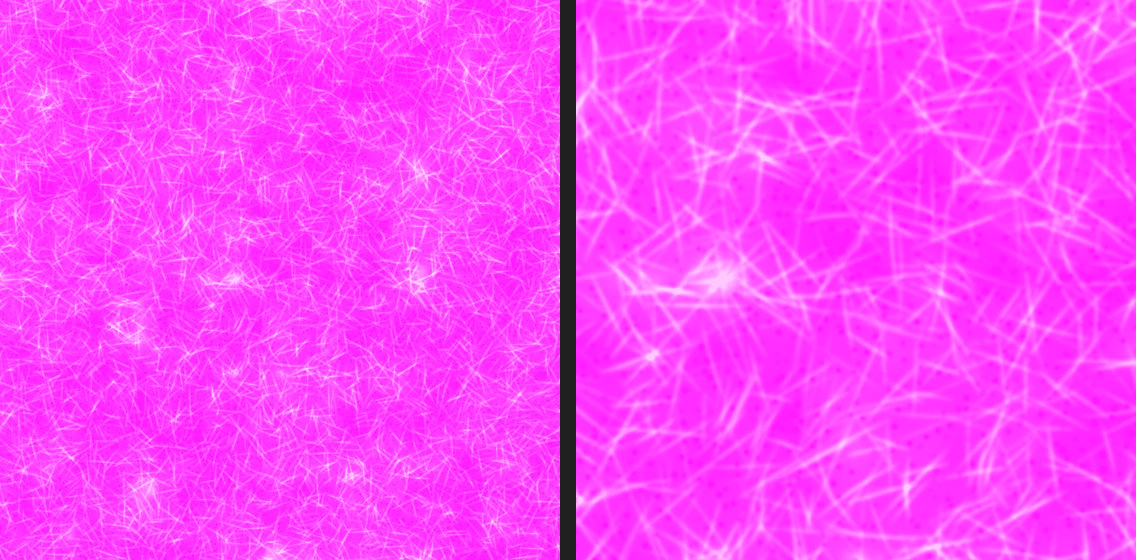
Left, the full canvas; right, a detail of the centre.
This texture is drawn by a WebGL 2 fragment shader. Its source:

```glsl
#version 300 es
precision highp float;
// Tileable magenta felt: thousands of short, slightly bent pale fibres are
// summed over a wrapped grid, then combined with cloudy wrapped noise,
// a few bright clumps and a fine scatter of dark pinholes.

uniform vec2 u_resolution;
out vec4 fragColor;

const vec3 DEEP_COLOR = vec3(1.0, 0.0, 1.0);
const vec3 PALE_COLOR = vec3(1.0);
const float BASE_TONE = 0.165;        // paleness of the bare ground
const float MIN_TONE = 0.11;
const float MAX_TONE = 0.78;

const float FIBRE_CELLS = 24.0;       // grid cells across the canvas
const int FIBRES_PER_CELL = 10;
const float FIBRE_WIDTH = 0.0018;
const float FIBRE_MIN_LENGTH = 0.012; // half lengths
const float FIBRE_MAX_LENGTH = 0.037;
const float FIBRE_BEND = 5.0;
const float FIBRE_TONE = 0.14;

const float CLOUD_CELLS = 12.0;
const float CLOUD_TONE = 0.30;
const float CLUMP_TONE = 0.30;

const float HOLE_CELLS = 112.0;
const float HOLE_RADIUS = 0.21;       // in hole cells
const float HOLE_TONE = 0.14;

const float PI = 3.14159265;

// Four random values in 0..1 for a cell and a layer seed
vec4 hash4(vec2 cell, float seed) {
    vec4 phase = vec4(dot(cell, vec2(12.9898, 78.233)),
                      dot(cell, vec2(39.346, 11.135)),
                      dot(cell, vec2(73.156, 52.235)),
                      dot(cell, vec2(26.651, 94.673)));
    return fract(sin(phase + seed * vec4(3.17, 5.73, 7.91, 9.37)) * 43758.5453);
}

// Value noise that wraps after a whole number of cells
float wrappedNoise(vec2 uv, float cells, float seed) {
    vec2 p = uv * cells;
    vec2 cell = floor(p);
    vec2 f = p - cell;
    f = f * f * (3.0 - 2.0 * f);
    vec2 lo = mod(cell, cells);
    vec2 hi = mod(cell + 1.0, cells);
    float bottom = mix(hash4(lo, seed).x, hash4(vec2(hi.x, lo.y), seed).x, f.x);
    float top = mix(hash4(vec2(lo.x, hi.y), seed).x, hash4(hi, seed).x, f.x);
    return mix(bottom, top, f.y);
}

float clouds(vec2 uv) {
    return 0.40 * wrappedNoise(uv, CLOUD_CELLS, 41.0)
         + 0.35 * wrappedNoise(uv, CLOUD_CELLS * 2.0, 42.0)
         + 0.25 * wrappedNoise(uv, CLOUD_CELLS * 4.0, 43.0);
}

// Summed coverage of the fibres around a point
float fibres(vec2 uv, float width) {
    vec2 home = floor(uv * FIBRE_CELLS);
    float total = 0.0;
    for (int y = -1; y <= 1; y++) {
        for (int x = -1; x <= 1; x++) {
            vec2 cell = home + vec2(x, y);
            vec2 key = mod(cell, FIBRE_CELLS);
            for (int i = 0; i < FIBRES_PER_CELL; i++) {
                vec4 place = hash4(key, float(i) + 1.0);
                vec4 look = hash4(key, float(i) + 21.0);
                vec2 offset = uv - (cell + place.xy) / FIBRE_CELLS;
                float angle = place.z * PI;
                vec2 dir = vec2(cos(angle), sin(angle));
                float along = dot(offset, dir);
                float across = dot(offset, vec2(-dir.y, dir.x));
                across += (look.x - 0.5) * FIBRE_BEND * along * along;
                float span = along / mix(FIBRE_MIN_LENGTH, FIBRE_MAX_LENGTH, look.y);
                float taper = max(1.0 - span * span, 0.0);
                float ratio = across / width;
                total += mix(0.3, 1.7, look.z) * taper * exp(-ratio * ratio);
            }
        }
    }
    return total;
}

// Soft dark dots, one of random depth per cell
float pinholes(vec2 uv) {
    vec2 p = uv * HOLE_CELLS;
    vec2 home = floor(p);
    float depth = 0.0;
    for (int y = -1; y <= 1; y++) {
        for (int x = -1; x <= 1; x++) {
            vec2 cell = home + vec2(x, y);
            vec4 rnd = hash4(mod(cell, HOLE_CELLS), 61.0);
            vec2 offset = (p - cell - rnd.xy) / HOLE_RADIUS;
            depth = max(depth, rnd.z * exp(-dot(offset, offset)));
        }
    }
    return depth;
}

void main() {
    vec2 uv = gl_FragCoord.xy / u_resolution;
    float pixel = 1.0 / min(u_resolution.x, u_resolution.y);
    float cloud = clouds(uv);

    float tone = BASE_TONE + CLOUD_TONE * (cloud - 0.35);
    tone += FIBRE_TONE * mix(0.6, 1.4, cloud) * fibres(uv, max(FIBRE_WIDTH, 0.7 * pixel));
    tone += CLUMP_TONE * smoothstep(0.70, 0.92, cloud);
    tone -= HOLE_TONE * pinholes(uv);

    tone = clamp(tone, MIN_TONE, MAX_TONE);
    fragColor = vec4(mix(DEEP_COLOR, PALE_COLOR, tone), 1.0);
}
```
